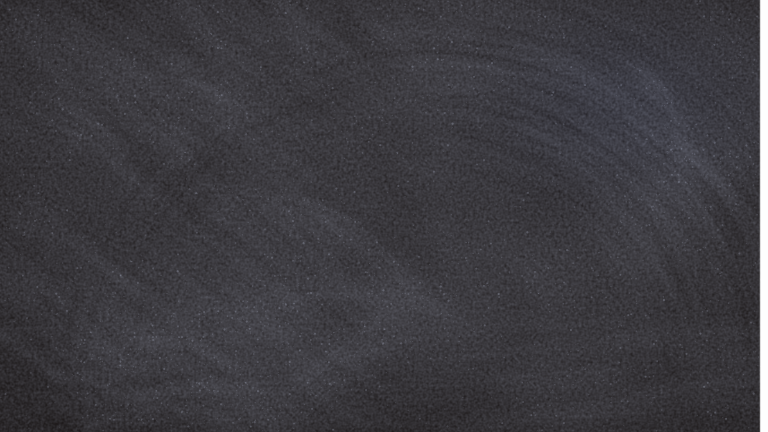
Give the GLSL for this texture, as a Shadertoy shader.

```glsl
// A worn chalkboard with wiped streaks, chalk dust and a white margin at the right.

const vec3 SLATE_DARK = vec3(0.170, 0.160, 0.170);
const vec3 SLATE_LIGHT = vec3(0.310, 0.310, 0.340);
const vec3 MARGIN_WHITE = vec3(0.995);
const float MARGIN_START = 0.9896;
const int SMUDGE_COUNT = 30;

vec2 hash2(vec2 cell) {
    vec3 q = fract(cell.xyx * vec3(0.1031, 0.1030, 0.0973));
    q += dot(q, q.yzx + 33.33);
    return fract((q.xx + q.yz) * q.zy);
}

// Gradient noise, roughly -0.7 to 0.7
float gradientNoise(vec2 p) {
    vec2 i = floor(p), f = p - i;
    vec2 u = f * f * f * (f * (f * 6.0 - 15.0) + 10.0);
    vec2 x = vec2(1.0, 0.0), y = vec2(0.0, 1.0);
    float a = dot(hash2(i) * 2.0 - 1.0, f);
    float b = dot(hash2(i + x) * 2.0 - 1.0, f - x);
    float c = dot(hash2(i + y) * 2.0 - 1.0, f - y);
    float d = dot(hash2(i + 1.0) * 2.0 - 1.0, f - 1.0);
    return mix(mix(a, b, u.x), mix(c, d, u.x), u.y);
}

float fbm(vec2 p, int octaves) {
    float sum = 0.0, amplitude = 1.0;
    for (int i = 0; i < octaves; i++) {
        sum += amplitude * gradientNoise(p);
        p = p * 2.03 + 17.3;
        amplitude *= 0.5;
    }
    return sum;
}

vec2 rotate(vec2 p, float angle) {
    float c = cos(angle), s = sin(angle);
    return vec2(c * p.x + s * p.y, c * p.y - s * p.x);
}

// Fine lines running along the x axis of p
float streaks(vec2 p, float lines, float stretch) {
    p.y += 0.012 * gradientNoise(p * 5.0);
    return fbm(p * vec2(lines / stretch, lines), 3);
}

// Soft elongated chalk wipe with streaks inside
float smudge(vec2 p, vec2 size, float seed) {
    p.y += 1.5 * p.x * p.x;
    vec2 q = p / size;
    float body = exp(-dot(q, q));
    return body * max(0.0, 0.65 + 1.3 * streaks(p + seed, 45.0, 9.0));
}

float scatteredSmudges(vec2 p, float aspect) {
    float sum = 0.0;
    for (int i = 0; i < SMUDGE_COUNT; i++) {
        float n = float(i);
        vec2 place = hash2(vec2(n, 3.7)), shape = hash2(vec2(n, 19.1));
        float side = step(0.35, place.y);
        float angle = mix(0.12, -0.65, side) + (shape.x - 0.5) * 0.9;
        vec2 size = vec2(mix(0.06, 0.17, shape.y), mix(0.018, 0.05, shape.x));
        vec2 local = rotate(p - place * vec2(aspect, 1.0), angle);
        sum += smudge(local, size, n * 3.1) * mix(0.4, 1.0, shape.y);
    }
    return 1.0 - exp(-sum);
}

// Broad curved wipe, centred on a circle
float arcWipe(vec2 p, vec2 center, float radius, float width) {
    vec2 d = p - center;
    float r = length(d), angle = atan(d.y, d.x);
    float band = exp(-pow((r - radius) / width, 2.0));
    float ends = smoothstep(0.0, 0.5, angle) * smoothstep(1.7, 1.1, angle);
    return band * (0.35 + 0.65 * ends) * streaks(vec2(angle * radius, r), 42.0, 14.0);
}

// Sparse round specks, one possible per cell
float dust(vec2 p, float scale, float density, float pixel) {
    vec2 cell = floor(p * scale);
    vec2 pick = hash2(cell + 71.0), offset = 0.3 + 0.4 * hash2(cell + 9.0);
    float radius = mix(0.12, 0.30, pick.y), blur = 0.6 * pixel * scale;
    float spot = 1.0 - smoothstep(radius - blur, radius + blur, length(fract(p * scale) - offset));
    return spot * step(pick.x, density) * mix(0.5, 1.0, pick.y);
}

void mainImage(out vec4 fragColor, in vec2 fragCoord) {
    float pixel = 1.0 / iResolution.y;
    float aspect = iResolution.x * pixel;
    vec2 p = fragCoord * pixel;
    vec2 uv = fragCoord / iResolution.xy;

    // Cloudy residue and directional wiping
    float cloud = fbm(p * 2.6 + 4.0, 4);
    float wipes = scatteredSmudges(p, aspect);
    float leftSide = 1.0 - smoothstep(0.35, 0.75, uv.x);
    float diagonal = streaks(rotate(p, -0.65), 30.0, 9.0) * leftSide;
    float level = streaks(rotate(p, 0.08), 24.0, 8.0) * (1.0 - smoothstep(0.1, 0.4, uv.y));
    float arcs = arcWipe(p, vec2(1.0, 0.08), 0.74, 0.22);
    float haze = exp(-dot((uv - vec2(0.82, 0.76)) * vec2(6.0, 5.0), (uv - vec2(0.82, 0.76)) * vec2(6.0, 5.0)));

    // Board tone, darker toward the corners
    vec2 corner = abs(uv - vec2(0.5, 0.55)) * 2.0;
    float tone = 0.46 + 0.32 * cloud + 0.38 * wipes + 0.22 * (diagonal + level) + 0.45 * arcs;
    tone += 0.20 * haze - 0.22 * pow(corner.x, 4.0) - 0.18 * pow(corner.y, 4.0);

    // Grain and chalk specks
    tone += 0.55 * gradientNoise(p * 127.0) + 0.45 * gradientNoise(p * 191.0 + 40.0);
    float density = clamp(0.03 + 0.14 * wipes + 0.10 * cloud, 0.01, 0.2);
    tone += 0.85 * dust(p, 120.0, density, pixel) + 0.6 * dust(p + 5.0, 170.0, density, pixel);

    vec3 color = mix(SLATE_DARK, SLATE_LIGHT, clamp(tone, -0.35, 2.4));
    color += vec3(-0.006, 0.0, 0.016) * haze;
    float margin = smoothstep(-pixel, pixel, p.x - MARGIN_START * aspect);
    fragColor = vec4(mix(color, MARGIN_WHITE, margin), 1.0);
}
```
